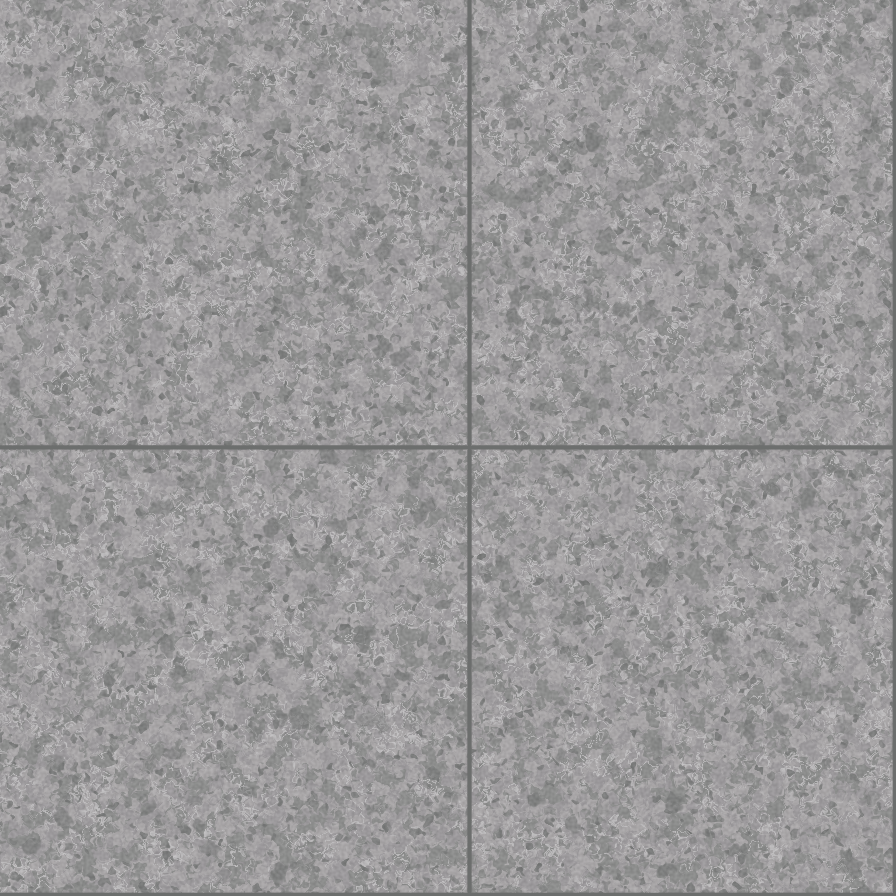
A WebGL 1 fragment shader for this texture:

```glsl
precision highp float;

uniform vec2 u_resolution;

#define JOINT_CROSS vec2(0.524, 0.5007)
#define JOINT_EDGE vec2(0.9987, 0.0013)
#define JOINT_HALF_WIDTH 0.0024
#define JOINT_COLOR vec3(0.425, 0.43, 0.428)
#define FLECK_COLOR vec3(0.475, 0.48, 0.478)
#define DARK_STONE vec3(0.55, 0.553, 0.55)
#define MID_STONE vec3(0.61, 0.60, 0.61)
#define PALE_STONE vec3(0.66, 0.65, 0.655)
#define LACE_COLOR vec3(0.745, 0.74, 0.745)
#define PATCH_SCALE 36.0
#define FLECK_SCALE 62.0
#define GRIT_AMOUNT 0.07

vec2 hash2(vec2 p) {
  vec3 a = fract(p.xyx * vec3(0.1031, 0.1030, 0.0973));
  a += dot(a, a.yzx + 33.33);
  return fract((a.xx + a.yz) * a.zy);
}

float cornerSlope(vec2 cell, vec2 offset) {
  float angle = 6.2832 * hash2(cell).x;
  return dot(vec2(cos(angle), sin(angle)), offset);
}

float gradientNoise(vec2 p) {
  vec2 i = floor(p);
  vec2 f = p - i;
  vec2 u = f * f * f * (f * (f * 6.0 - 15.0) + 10.0);
  vec2 e = vec2(1.0, 0.0);
  float low = mix(cornerSlope(i, f), cornerSlope(i + e, f - e), u.x);
  float high = mix(cornerSlope(i + e.yx, f - e.yx), cornerSlope(i + 1.0, f - 1.0), u.x);
  return mix(low, high, u.y);
}

// Slow falloff between octaves keeps the mineral outlines ragged
float roughNoise(vec2 p) {
  float sum = 0.0;
  float amplitude = 0.7;
  for (int octave = 0; octave < 4; octave++) {
    sum += amplitude * gradientNoise(p);
    p = mat2(1.6, 1.2, -1.2, 1.6) * p + 19.7;
    amplitude *= 0.75;
  }
  return sum;
}

// Coverage of scattered, randomly turned oval crystals
float flecks(vec2 p, float density) {
  vec2 home = floor(p);
  float cover = 0.0;
  for (int y = -1; y <= 1; y++) {
    for (int x = -1; x <= 1; x++) {
      vec2 cell = home + vec2(float(x), float(y));
      vec2 shape = hash2(cell + 71.3);
      vec2 chance = hash2(cell + 143.9);
      vec2 offset = p - cell - hash2(cell);
      float angle = 6.2832 * shape.x;
      vec2 axis = vec2(cos(angle), sin(angle));
      vec2 turned = vec2(dot(offset, axis), 1.5 * dot(offset, vec2(-axis.y, axis.x)));
      float radius = mix(0.22, 0.52, shape.y);
      float oval = 1.0 - smoothstep(radius - 0.09, radius + 0.09, length(turned));
      float strength = mix(0.45, 1.0, chance.y);
      cover = max(cover, oval * strength * step(chance.x, density));
    }
  }
  return cover;
}

vec3 granite(vec2 p) {
  vec2 warp = vec2(gradientNoise(p * 130.0), gradientNoise(p * 130.0 + 53.1));
  vec2 q = p + 0.006 * warp;

  // Blotchy body
  float drift = 0.12 * gradientNoise(p * 9.0);
  float pale = roughNoise(q * PATCH_SCALE * 1.4 + 11.0);
  float dark = roughNoise(q * PATCH_SCALE + 87.0) + drift;
  vec3 color = mix(MID_STONE, PALE_STONE, smoothstep(-0.1, 0.1, pale));
  color = mix(color, DARK_STONE, smoothstep(0.06, 0.2, dark));

  // Pale lacework gathered in clusters
  float ridge = abs(roughNoise(q * PATCH_SCALE * 0.9 + 203.0));
  float cluster = smoothstep(-0.25, 0.2, gradientNoise(p * 24.0 + 31.0) - drift);
  color = mix(color, LACE_COLOR, 0.9 * cluster * (1.0 - smoothstep(0.015, 0.085, ridge)));

  // Dark crystals, small and large
  float small = flecks(q * FLECK_SCALE * 1.5, 0.3);
  float large = flecks(q * FLECK_SCALE * 0.65 + 41.0, 0.13);
  color = mix(color, FLECK_COLOR, max(small, 0.8 * large));

  // Fine grit
  return color + GRIT_AMOUNT * gradientNoise(p * 260.0 + 7.0);
}

void main() {
  vec2 uv = gl_FragCoord.xy / u_resolution;

  // Each slab samples its own stretch of stone
  vec2 slab = step(JOINT_CROSS, uv);
  vec3 color = granite(uv + slab * vec2(1.37, 2.11) + slab.yx * vec2(0.73, 0.29));

  // Joints with a faint shaded rim
  vec2 gap = min(abs(uv - JOINT_CROSS), abs(uv - JOINT_EDGE));
  float joint = min(gap.x, gap.y);
  float blur = max(0.0009, 0.6 / u_resolution.y);
  color *= 1.0 - 0.06 * (1.0 - smoothstep(0.0, 2.5 * JOINT_HALF_WIDTH, joint));
  float fill = 1.0 - smoothstep(JOINT_HALF_WIDTH - blur, JOINT_HALF_WIDTH + blur, joint);
  color = mix(color, JOINT_COLOR, fill);

  gl_FragColor = vec4(color, 1.0);
}
```
